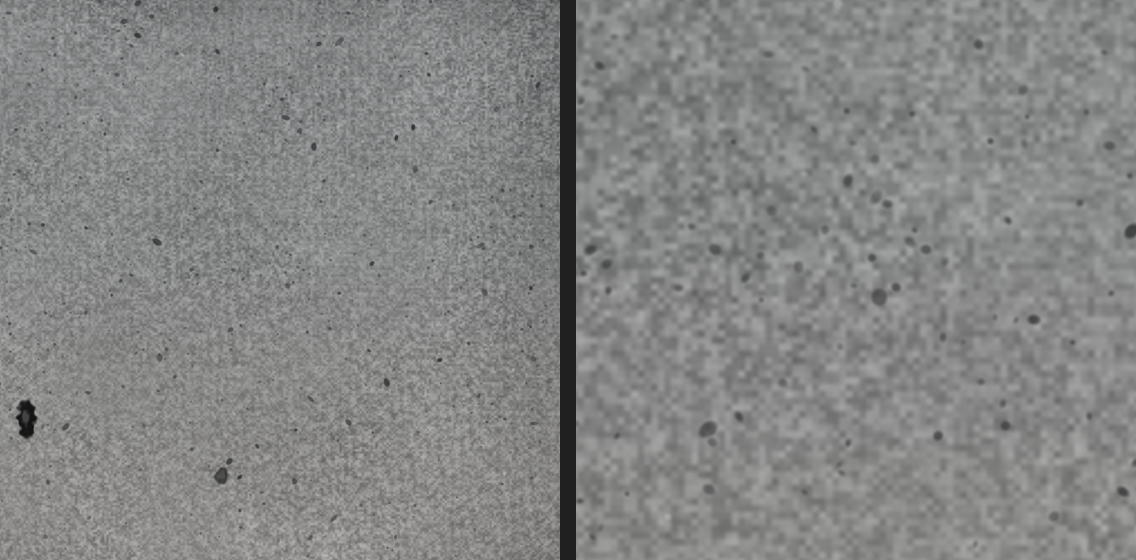
Left: the whole. Right: its middle third, enlarged.
Reproduce this texture procedurally as a Shadertoy shader.

```glsl
// Weathered concrete: fine grey grain over faint cloudy stains, with a soft
// falloff to the right. Scattered pits and pale specks come from jittered
// grids, and two larger air holes are drawn as dented ellipses.

const vec3 COOL_GREY = vec3(0.530, 0.538, 0.540);
const vec3 WARM_GREY = vec3(0.553, 0.550, 0.543);
const vec3 PIT_DARK = vec3(0.16, 0.16, 0.165);
const vec3 HOLE_BLACK = vec3(0.04);
const vec3 SPECK_LIGHT = vec3(0.74, 0.74, 0.73);

float hash(vec2 p, float seed) {
    return fract(sin(dot(p, vec2(127.1, 311.7)) + seed * 74.7) * 43758.5453);
}

float valueNoise(vec2 p, float seed) {
    vec2 cell = floor(p);
    vec2 f = fract(p);
    f = f * f * (3.0 - 2.0 * f);
    float low = mix(hash(cell, seed), hash(cell + vec2(1, 0), seed), f.x);
    float high = mix(hash(cell + vec2(0, 1), seed), hash(cell + vec2(1, 1), seed), f.x);
    return mix(low, high, f.y);
}

// Layered noise, centred on zero.
float clouds(vec2 p, float seed) {
    float sum = 0.0;
    float amplitude = 0.5;
    for (int i = 0; i < 4; i++) {
        sum += amplitude * (valueNoise(p, seed + float(i)) - 0.5);
        p = mat2(0.8, 0.6, -0.6, 0.8) * p * 2.1;
        amplitude *= 0.5;
    }
    return sum;
}

mat2 rotation(float angle) {
    float c = cos(angle);
    float s = sin(angle);
    return mat2(c, -s, s, c);
}

// Coverage of a soft-edged ellipse; softness is in canvas units.
float ellipse(vec2 p, vec2 radii, float softness) {
    float d = (length(p / radii) - 1.0) * min(radii.x, radii.y);
    return 1.0 - smoothstep(-softness, softness, d);
}

// Randomly turned blots in a jittered grid; radius range in canvas units.
float scatter(vec2 p, float cells, float density, vec2 radiusRange, float stretch, float seed) {
    vec2 home = floor(p * cells);
    float cover = 0.0;
    for (int y = -1; y <= 1; y++) {
        for (int x = -1; x <= 1; x++) {
            vec2 cell = home + vec2(x, y);
            float present = step(hash(cell, seed), density);
            vec2 jitter = vec2(hash(cell, seed + 1.0), hash(cell, seed + 2.0));
            float size = hash(cell, seed + 3.0);
            float radius = mix(radiusRange.x, radiusRange.y, size * size);
            float aspect = mix(1.0, stretch, hash(cell, seed + 4.0));
            vec2 q = rotation(6.2832 * hash(cell, seed + 5.0)) * (p - (cell + jitter) / cells);
            float strength = mix(0.5, 1.0, hash(cell, seed + 6.0));
            float blot = ellipse(q, radius * vec2(aspect, 1.0), 0.0015);
            cover = max(cover, present * strength * blot);
        }
    }
    return cover;
}

// Air hole: a dark hollow with a grey floor showing near its middle.
vec3 airHole(vec3 color, vec2 p, vec2 radii, float depth, float seed) {
    vec2 warp = vec2(valueNoise(p * 110.0, seed), valueNoise(p * 110.0, seed + 1.0)) - 0.5;
    vec2 q = p + warp * radii.x * 0.8;
    color = mix(color, HOLE_BLACK, depth * ellipse(q, radii, 0.003));
    float floorCover = ellipse(q + radii * vec2(0.15, -0.1), radii * vec2(0.5, 0.42), 0.003);
    return mix(color, vec3(0.36), 0.65 * floorCover);
}

void mainImage(out vec4 fragColor, in vec2 fragCoord) {
    vec2 uv = fragCoord / iResolution.xy;

    // Base tone, stains and falloff
    vec3 color = mix(WARM_GREY, COOL_GREY, smoothstep(0.1, 0.8, uv.y));
    color += 0.09 * clouds(uv * 5.0, 11.0);
    color -= 0.055 * smoothstep(0.72, 1.05, uv.x) * mix(0.6, 1.3, uv.y);
    color -= 0.045 * smoothstep(0.92, 1.02, uv.y);

    // Fine grain at two scales, rougher in some patches
    float roughness = 0.95 + 0.9 * clouds(uv * 6.0, 23.0);
    float grain = 0.17 * (valueNoise(uv * 250.0, 31.0) - 0.5);
    grain += 0.10 * (valueNoise(rotation(0.6) * uv * 135.0, 37.0) - 0.5);
    color += grain * roughness;

    // Pits gather in patches, mostly toward the upper left
    float patches = clamp(0.5 + 1.6 * clouds(uv * 4.0, 41.0), 0.0, 1.0);
    float crowding = patches * mix(0.5, 1.3, smoothstep(0.2, 0.7, uv.y) * (1.0 - 0.5 * uv.x));
    float tinyPits = scatter(uv, 75.0, 0.22 * crowding, vec2(0.0012, 0.0030), 1.5, 50.0);
    float smallPits = scatter(uv, 22.0, 0.20 * crowding + 0.03, vec2(0.0024, 0.0050), 1.7, 60.0);
    float flecks = scatter(uv, 8.0, 0.20, vec2(0.0030, 0.0055), 2.6, 70.0);
    color = mix(color, PIT_DARK, 0.62 * tinyPits);
    color = mix(color, PIT_DARK, 0.85 * max(smallPits, flecks));

    // Pale mineral specks
    float specks = scatter(uv, 40.0, 0.06, vec2(0.0015, 0.0032), 1.4, 80.0);
    color = mix(color, SPECK_LIGHT, 0.6 * specks);

    // Two larger air holes near the lower left
    color = airHole(color, uv - vec2(0.047, 0.254), vec2(0.016, 0.032), 0.92, 91.0);
    color = airHole(color, uv - vec2(0.397, 0.150), vec2(0.011, 0.016), 0.62, 95.0);

    fragColor = vec4(clamp(color, 0.0, 1.0), 1.0);
}
```
